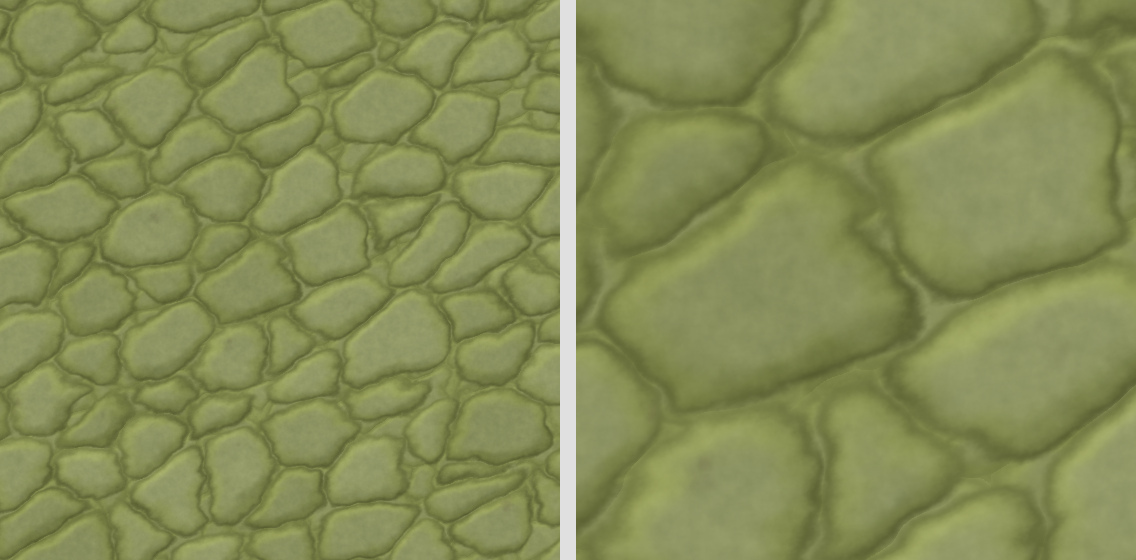
Left, the full canvas; right, a detail of the centre.
Write a Shadertoy shader that draws this texture.

```glsl
#define STONES 8.6
#define PEBBLE_SCALE 2.1
#define TILT 0.45
#define STRETCH 1.22
#define SIZE_SPREAD 0.42
#define ROUNDNESS 15.0
#define MOSS_GAP 0.15
#define LIGHT vec2(-0.45, 0.89)
#define FACE vec3(0.555, 0.582, 0.388)
#define MOSS vec3(0.545, 0.578, 0.322)
#define CREVICE vec3(0.325, 0.345, 0.178)
#define STAIN vec3(0.475, 0.470, 0.325)

vec2 hash2(vec2 p) {
    p = vec2(dot(p, vec2(127.1, 311.7)), dot(p, vec2(269.5, 183.3)));
    return fract(sin(p) * 43758.545);
}

float gradientNoise(vec2 p) {
    vec2 i = floor(p), f = fract(p);
    vec2 u = f * f * f * (f * (f * 6.0 - 15.0) + 10.0);
    vec2 o = vec2(0.0, 1.0);
    float a = dot(hash2(i) * 2.0 - 1.0, f);
    float b = dot(hash2(i + o.yx) * 2.0 - 1.0, f - o.yx);
    float c = dot(hash2(i + o.xy) * 2.0 - 1.0, f - o.xy);
    float d = dot(hash2(i + o.yy) * 2.0 - 1.0, f - o.yy);
    return mix(mix(a, b, u.x), mix(c, d, u.x), u.y);
}

float fbm(vec2 p) {
    float sum = 0.0, amp = 0.6;
    for (int k = 0; k < 4; k++) {
        sum += amp * gradientNoise(p);
        p = p * 2.03 + 17.3;
        amp *= 0.6;
    }
    return sum;
}

// Site offset from p in xy, size bonus in z
vec3 site(vec2 cell, vec2 p) {
    return vec3(cell + 0.08 + 0.84 * hash2(cell) - p, SIZE_SPREAD * hash2(cell + 53.7).x);
}

// Weighted Voronoi: outward normal in xy, rounded edge distance in z, stone id in w
vec4 stoneCell(vec2 p) {
    vec2 home = floor(p), owner = home;
    vec3 own = vec3(0.0);
    float best = 1e3;
    for (int y = -2; y <= 2; y++)
    for (int x = -2; x <= 2; x++) {
        vec2 cell = home + vec2(x, y);
        vec3 s = site(cell, p);
        float key = dot(s.xy, s.xy) - s.z;
        if (key < best) { best = key; own = s; owner = cell; }
    }
    vec2 normal = vec2(0.0);
    float total = 1e-6;
    for (int y = -2; y <= 2; y++)
    for (int x = -2; x <= 2; x++) {
        if (x == 0 && y == 0) continue;
        vec3 s = site(owner + vec2(x, y), p);
        vec2 across = s.xy - own.xy;
        float span = max(length(across), 0.05);
        float edge = (dot(s.xy, s.xy) - s.z - best) / (2.0 * span);
        float weight = exp(-ROUNDNESS * edge);
        normal += weight * across / span;
        total += weight;
    }
    return vec4(normal / total, -log(total) / ROUNDNESS, hash2(owner + 9.1).x);
}

// Lit stone colour in rgb, coverage in a
vec4 stoneLayer(vec2 p, mat2 grain, float depth) {
    vec2 bend = vec2(gradientNoise(p * 1.7), gradientNoise(p * 1.7 + 31.0)) * 0.20;
    bend += vec2(gradientNoise(p * 5.3 + 7.0), gradientNoise(p * 5.3 + 63.0)) * 0.065;
    vec4 cell = stoneCell(p + bend);
    float gap = 0.01 + MOSS_GAP * smoothstep(0.02, 0.45, gradientNoise(p * 0.9 + 11.0));
    float edge = cell.z - gap + 0.05 * fbm(p * 6.0);
    float lit = dot(cell.xy * grain, LIGHT);

    // Worn face with a mossy border
    float wear = smoothstep(0.02, 0.28, edge + 0.16 * fbm(p * 3.0 + 5.0));
    vec3 col = mix(MOSS, FACE, wear) + (cell.w - 0.5) * 0.045;

    // Bright upper rim and shaded lower rim
    float rim = (edge - 0.11) / 0.075;
    col += vec3(0.060, 0.062, 0.035) * lit * exp(-rim * rim);

    // Soft crevice, deeper below the stone
    float seam = exp(-edge * edge / 0.0042);
    float strength = clamp(0.72 - 0.22 * lit + 0.55 * gradientNoise(p * 1.6 + 41.0), 0.25, 1.0);
    col = mix(col, CREVICE, seam * strength * depth);
    return vec4(col, smoothstep(-0.05, 0.03, edge));
}

void mainImage(out vec4 fragColor, in vec2 fragCoord) {
    vec2 uv = fragCoord / iResolution.y;
    float c = cos(TILT), s = sin(TILT);
    mat2 grain = mat2(c / STRETCH, -s * STRETCH, s / STRETCH, c * STRETCH);
    vec2 p = grain * uv * STONES + 20.0;

    // Large stones over a bed of mossy pebbles
    vec4 stone = stoneLayer(p, grain, 0.88);
    vec3 bed = stoneLayer(p * PEBBLE_SCALE + 70.0, grain, 0.5).rgb;
    bed = mix(bed, MOSS * 0.92, 0.35);
    vec3 col = mix(bed, stone.rgb, stone.a);

    // Stains, broad mottling and fine grain
    col = mix(col, STAIN, 0.45 * smoothstep(0.22, 0.55, fbm(uv * 17.0 + 3.0)));
    col += 0.045 * fbm(uv * 22.0 + 90.0) * vec3(1.0, 1.0, 0.8);
    col += 0.050 * fbm(uv * 75.0) * vec3(1.0, 1.0, 0.9);
    fragColor = vec4(col, 1.0);
}
```
